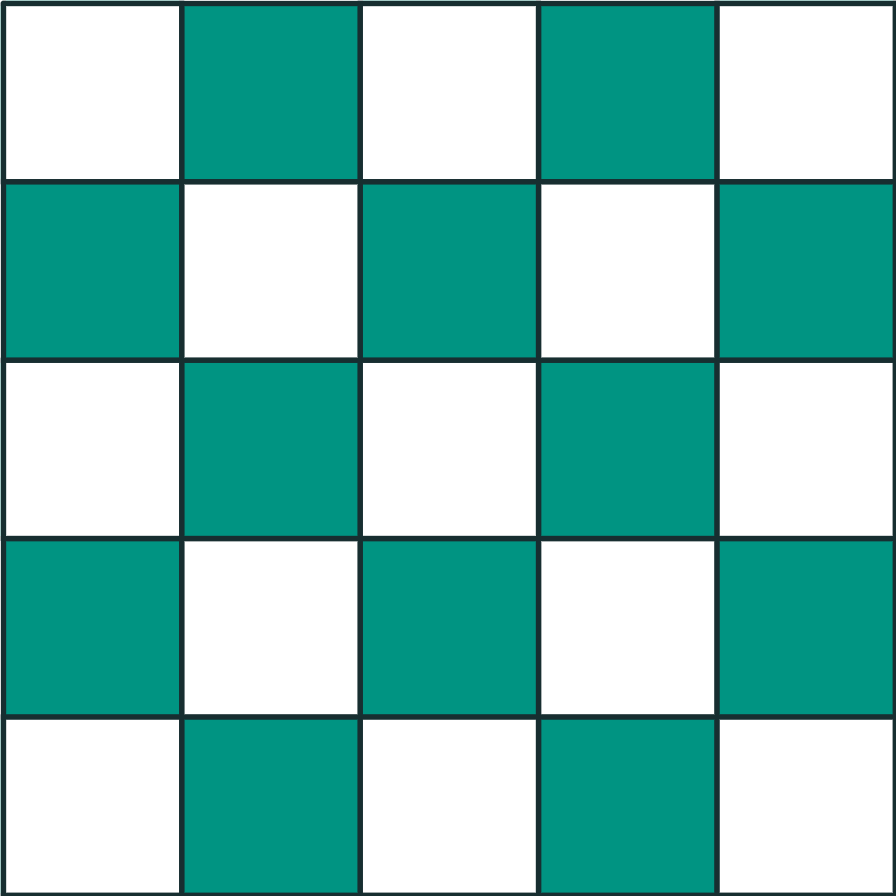
Give the GLSL for this pattern, as a three.js fragment shader.

```glsl
varying vec2 vUv;

const vec3 WHITE = vec3(1.0);
const vec3 TEAL = vec3(0.0, 0.58, 0.51);
const vec3 INK = vec3(0.09, 0.18, 0.19);

const float CELLS = 5.0;
const float PITCH = 0.1991;
const float LINE_WIDTH = 0.0062;
const vec2 GRID_START = vec2(0.0038);

// Coverage of the region where the distance is negative
float coverage(float dist, float pixel) {
  return clamp(0.5 - dist / pixel, 0.0, 1.0);
}

float boxDistance(vec2 p, vec2 halfSize) {
  vec2 d = abs(p) - halfSize;
  return length(max(d, 0.0)) + min(max(d.x, d.y), 0.0);
}

// Distance to the nearest grid line, in canvas units
float gridDistance(vec2 p, float pitch) {
  vec2 d = abs(fract(p / pitch + 0.5) - 0.5) * pitch;
  return min(d.x, d.y);
}

vec3 checker(vec2 p, float pitch, vec3 even, vec3 odd) {
  vec2 cell = floor(p / pitch);
  return mix(even, odd, mod(cell.x + cell.y, 2.0));
}

void main() {
  // Grid coordinates hang from the top left corner
  vec2 p = vec2(vUv.x, 1.0 - vUv.y) - GRID_START;
  float pixel = max(fwidth(vUv.x), fwidth(vUv.y));
  float halfLine = 0.5 * LINE_WIDTH;
  vec2 halfBoard = vec2(0.5 * CELLS * PITCH);

  // Tiles with ruled lines
  vec3 color = checker(p, PITCH, WHITE, TEAL);
  float ruled = coverage(gridDistance(p, PITCH) - halfLine, pixel);
  color = mix(color, INK, ruled);

  // Rounded outer rim
  float board = boxDistance(p - halfBoard, halfBoard) - halfLine;
  color = mix(WHITE, color, coverage(board, pixel));

  gl_FragColor = vec4(color, 1.0);
}
```
